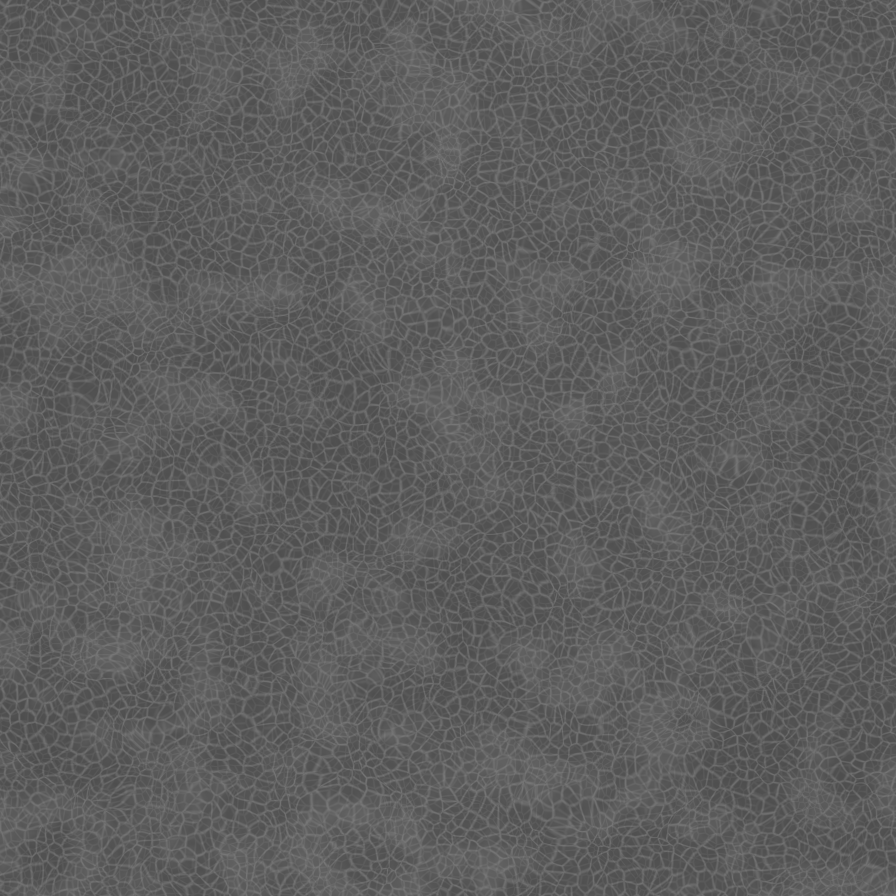
Give the GLSL for this texture, as a Shadertoy shader.

```glsl
// Fine grey leather grain: pale creases between small dark, irregular cells.
// Two warped Voronoi nets give the creases; layered value noise adds
// soft cloudy patches that lift the tone and fade the net.

const vec3 CELL_GREY = vec3(0.319);
const vec3 HAZE_GREY = vec3(0.390);
const float MAIN_CELLS = 72.0;
const float FINE_CELLS = 108.0;

float hash1(vec2 p) {
    vec3 q = fract(vec3(p.xyx) * 0.1031);
    q += dot(q, q.yzx + 33.33);
    return fract((q.x + q.y) * q.z);
}

vec2 hash2(vec2 p) {
    return vec2(hash1(p + 17.3), hash1(p + 91.7));
}

float valueNoise(vec2 p) {
    vec2 cell = floor(p);
    vec2 f = fract(p);
    f = f * f * (3.0 - 2.0 * f);
    float low = mix(hash1(cell), hash1(cell + vec2(1, 0)), f.x);
    float high = mix(hash1(cell + vec2(0, 1)), hash1(cell + vec2(1, 1)), f.x);
    return mix(low, high, f.y);
}

float fbm(vec2 p) {
    float sum = 0.0;
    float weight = 0.5;
    for (int i = 0; i < 4; i++) {
        sum += weight * valueNoise(p);
        p = mat2(1.6, 1.2, -1.2, 1.6) * p + 11.4;
        weight *= 0.5;
    }
    return sum / 0.9375;
}

// Shifts the plane so that cells stretch and shrink from place to place.
vec2 warp(vec2 p, float frequency, float amount) {
    vec2 q = p * frequency;
    return p + amount * (vec2(valueNoise(q + 5.2), valueNoise(q + 47.9)) - 0.5);
}

// Distance to the nearest Voronoi border, in cell units.
float borderDistance(vec2 p) {
    vec2 cell = floor(p);
    vec2 f = fract(p);
    vec2 nearestCell = vec2(0.0);
    vec2 nearest = vec2(8.0);
    for (int y = -1; y <= 1; y++)
    for (int x = -1; x <= 1; x++) {
        vec2 offset = vec2(x, y);
        vec2 toSeed = offset + hash2(cell + offset) - f;
        if (dot(toSeed, toSeed) < dot(nearest, nearest)) {
            nearest = toSeed;
            nearestCell = offset;
        }
    }
    float border = 8.0;
    for (int y = -2; y <= 2; y++)
    for (int x = -2; x <= 2; x++) {
        vec2 offset = nearestCell + vec2(x, y);
        vec2 toSeed = offset + hash2(cell + offset) - f;
        vec2 gap = toSeed - nearest;
        if (dot(gap, gap) > 0.00001)
            border = min(border, dot(0.5 * (nearest + toSeed), normalize(gap)));
    }
    return border;
}

// Soft crease mask; the pixel size keeps its edge smooth.
float creases(vec2 p, float cells, float width, float pixel) {
    float d = borderDistance(p * cells);
    return 1.0 - smoothstep(0.0, width + 0.5 * pixel * cells, d);
}

void mainImage(out vec4 fragColor, in vec2 fragCoord) {
    float pixel = 1.0 / iResolution.y;
    vec2 uv = fragCoord * pixel;

    // Crease nets
    vec2 mainPlane = warp(warp(uv, 26.0, 0.018), 70.0, 0.005);
    vec2 finePlane = warp(uv + 3.7, 22.0, 0.022);
    float mainNet = creases(mainPlane, MAIN_CELLS, 0.13, pixel);
    float fineNet = creases(finePlane, FINE_CELLS, 0.13, pixel);

    // Cloudy patches and fine grain
    float clouds = fbm(warp(uv, 14.0, 0.03) * 22.0);
    float haze = smoothstep(0.42, 0.82, clouds);
    float broad = fbm(uv * 5.0 + 8.3) - 0.5;
    float grain = valueNoise(uv * 240.0) - 0.5;

    // Tone
    vec3 color = mix(CELL_GREY, HAZE_GREY, 0.75 * haze);
    color += mainNet * mix(0.088, 0.050, haze);
    color += fineNet * mix(0.028, 0.040, clouds);
    color += 0.035 * broad + 0.016 * grain;
    fragColor = vec4(color, 1.0);
}
```
